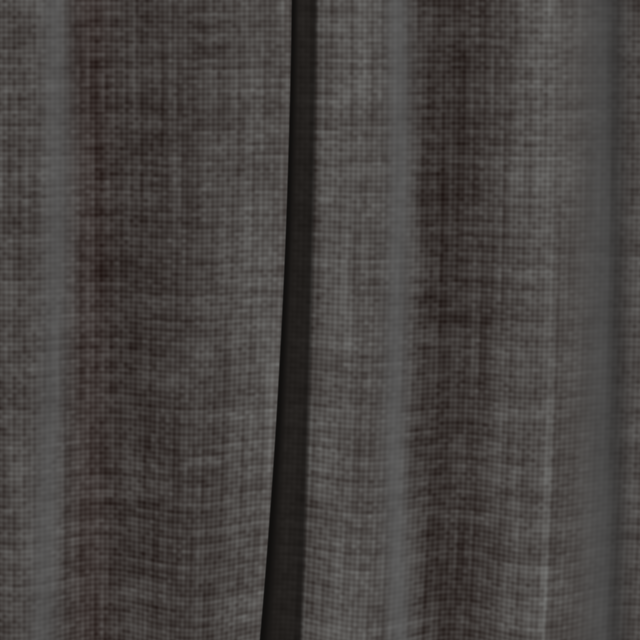
A WebGL 1 fragment shader for this texture:

```glsl
precision highp float;
// Dark woven curtain: hanging folds, a shadowed gap and a coarse linen weave.

uniform vec2 u_resolution;

const vec3 SHADOW = vec3(0.082, 0.075, 0.070);
const vec3 BROWN  = vec3(0.222, 0.200, 0.191);
const vec3 LINEN  = vec3(0.382, 0.376, 0.368);
const vec3 SHEEN  = vec3(0.355, 0.355, 0.354);
const float THREADS = 125.0;     // threads across the canvas
const float BASE_TONE = 0.34;    // 0 is brown, 1 is pale linen
const float WARP_DEPTH = 0.42;
const float WEFT_DEPTH = 0.42;
const float KNOT_DEPTH = 0.46;
const float GRID_DEPTH = 0.10;
const float BLOTCH_DEPTH = 0.20;

float hash(vec2 p) {
  return fract(sin(dot(p, vec2(127.1, 311.7))) * 43758.5453);
}

float noise(vec2 p) {
  vec2 i = floor(p);
  vec2 f = fract(p);
  f = f * f * (3.0 - 2.0 * f);
  return mix(mix(hash(i), hash(i + vec2(1.0, 0.0)), f.x),
             mix(hash(i + vec2(0.0, 1.0)), hash(i + vec2(1.0, 1.0)), f.x), f.y);
}

float bump(float x, float center, float width) {
  float d = (x - center) / width;
  return exp(-d * d);
}

// Broad light and dark across the pleats.
float foldTone(float x, float ridge) {
  float tone = BASE_TONE;
  tone += 0.12 * bump(x, 0.03, 0.04);
  tone -= 0.16 * bump(x, 0.14, 0.035);
  tone -= 0.26 * bump(x, 0.22, 0.09);
  tone += 0.26 * bump(x, 0.41, 0.06);
  tone += 0.34 * bump(x, 0.55, 0.065);
  tone -= 0.36 * bump(x, 0.705, 0.06);
  tone += 0.28 * bump(x, ridge - 0.025, 0.045);
  tone += 0.34 * bump(x, ridge - 0.002, 0.007);
  tone += 0.22 * bump(x, 0.905, 0.03);
  tone += 0.12 * bump(x, 1.0, 0.02);
  return tone;
}

// Uneven threads crossing, centred on zero.
float weave(vec2 p, float detail) {
  float warp = noise(vec2(p.x * THREADS, p.y * 7.0)) - 0.5;
  float weft = noise(vec2(p.x * 12.0 + 31.0, p.y * THREADS)) - 0.5;
  float knots = noise(p * THREADS * vec2(1.05, 1.2) + 57.0) - 0.5;
  float grid = sin(6.2832 * p.x * THREADS) + sin(6.2832 * p.y * THREADS);
  float blotch = noise(p * vec2(18.0, 26.0) + 9.0)
               + 0.5 * noise(p * vec2(40.0, 70.0)) - 0.75;
  float threads = WARP_DEPTH * warp + WEFT_DEPTH * weft
                + KNOT_DEPTH * knots + GRID_DEPTH * grid;
  return threads * detail + BLOTCH_DEPTH * blotch;
}

void main() {
  vec2 p = gl_FragCoord.xy / u_resolution;
  float pixel = 1.0 / min(u_resolution.x, u_resolution.y);
  float drop = 1.0 - p.y;
  float detail = 1.0 - smoothstep(0.4, 0.8, THREADS * pixel);

  // Lines that the folds follow down the cloth
  float leftBand = 0.085 + 0.006 * sin(drop * 5.0) - 0.012 * drop * drop;
  float midBand = 0.621 + 0.004 * sin(drop * 7.0);
  float ridge = 0.865 - 0.014 * drop * drop;
  float gapLeft = 0.456 - 0.012 * drop - 0.038 * drop * drop;
  float gapRight = 0.495 - 0.012 * drop - 0.012 * drop * drop;

  // Weft rows sag between the folds, more so toward the hem
  vec2 cloth = p;
  cloth.y += (0.001 + 0.010 * drop * drop) * sin(p.x * 23.0 + 1.0);
  cloth.x += 0.025 * drop * drop * smoothstep(0.1, 0.45, p.x);

  // Smooth grey bands where the weave blurs out
  float sheen = 0.78 * bump(p.x, leftBand, 0.025);
  sheen = max(sheen, 0.85 * bump(p.x, midBand, 0.021));
  float sideBand = 0.85 * bump(p.x, 0.945, 0.034);

  float texture = weave(cloth, detail);
  float tone = foldTone(p.x, ridge) + texture * (1.0 - 0.55 * bump(p.x, 0.93, 0.05));
  vec3 color = mix(BROWN, LINEN, tone);
  color.r += 0.010 * bump(p.x, 0.14, 0.035);
  vec3 bandShade = SHEEN + 0.04 * texture;
  color = mix(color, bandShade, sheen);
  color = mix(color, bandShade * 0.86, sideBand);
  color -= 0.055 * bump(p.x, 0.963, 0.014);

  // Soft shade beside the gap and a thin lit hem on its left
  color -= 0.030 * bump(p.x, gapRight, 0.012);
  color += 0.025 * bump(p.x, gapLeft - 0.008, 0.006);

  // Deep gap, darkest against the left hem
  float across = clamp((p.x - gapLeft) / (gapRight - gapLeft), 0.0, 1.0);
  vec3 inside = mix(SHADOW * 0.70, SHADOW * 1.65, smoothstep(0.0, 0.35, across));
  inside *= 1.0 - 0.15 * smoothstep(0.7, 1.0, across);
  inside += 0.045 * texture * smoothstep(0.1, 0.4, across);
  float edge = max(0.0018, pixel);
  float gap = smoothstep(-edge, edge, p.x - gapLeft)
            * (1.0 - smoothstep(-0.003 - edge, 0.003 + edge, p.x - gapRight));
  color = mix(color, inside, gap);

  gl_FragColor = vec4(clamp(color, 0.0, 1.0), 1.0);
}
```
